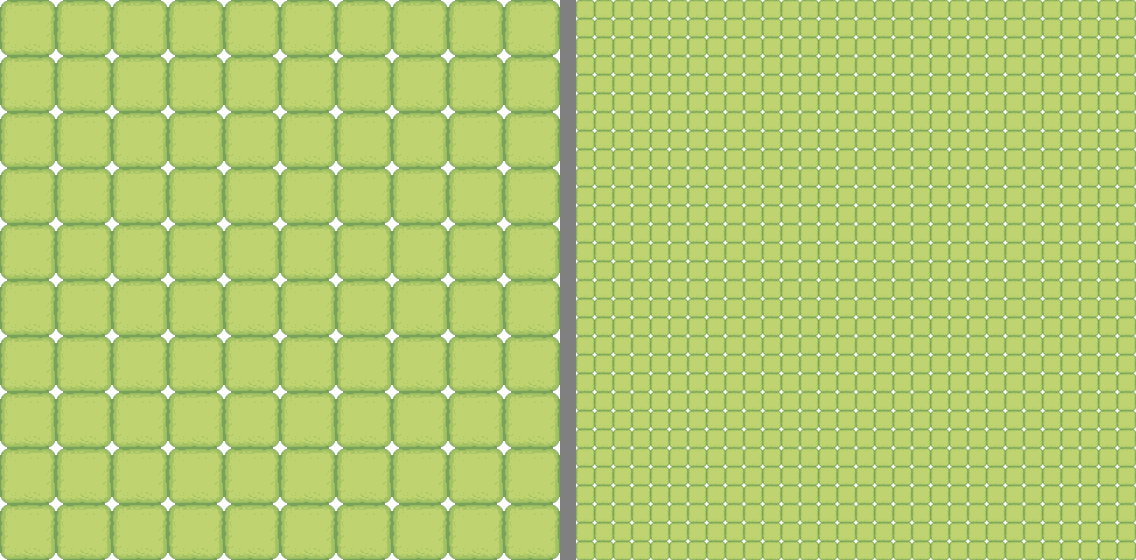
Left: one tile. Right: repeated 3 by 3.
A Shadertoy shader for this pattern:

```glsl
// Ten by ten rounded green tiles with ragged dark rims, on a white ground.
// Each tile is a 48-cell pixel grid shaded by its depth inside a rounded box;
// hashes local to the tile roughen the bands, so the pattern wraps exactly.

float hash(vec2 p) {
    return fract(sin(dot(p, vec2(127.1, 311.7))) * 4375.85);
}

// Distance inward from the rim of a rounded tile, in grid cells
float rimDepth(vec2 cell) {
    vec2 q = abs(cell + 0.5 - 24.0) - 16.0;
    return 8.0 - length(max(q, 0.0)) - min(max(q.x, q.y), 0.0);
}

vec3 tileColor(vec2 uv) {
    vec2 cell = mod(floor(uv * 480.0), 48.0);
    float depth = rimDepth(cell);

    // White star where four corners meet
    if (depth < 0.25) return vec3(1.0);

    // Dark outline, thickened in short dashes
    float dash = step(0.62, hash(floor(cell / 3.0) + 5.0));
    if (depth < 1.15 + 0.55 * dash) return vec3(0.47, 0.63, 0.35);

    // Ragged shaded band, with specks thinning out towards the middle
    float ragged = 2.9 + 2.2 * hash(floor(cell / 2.0) + 41.0);
    float speckChance = 0.08 * (1.0 - smoothstep(5.0, 13.0, depth));
    bool shaded = depth < ragged || hash(cell + 83.0) < speckChance;
    return shaded ? vec3(0.64, 0.76, 0.39) : vec3(0.75, 0.83, 0.44);
}

void mainImage(out vec4 fragColor, in vec2 fragCoord) {
    // Average 4 by 4 samples to smooth the cell edges
    vec3 sum = vec3(0.0);
    for (int i = 0; i < 16; i++) {
        vec2 offset = (vec2(i % 4, i / 4) + 0.5) / 4.0 - 0.5;
        sum += tileColor((fragCoord + offset) / iResolution.xy);
    }
    fragColor = vec4(sum / 16.0, 1.0);
}
```
